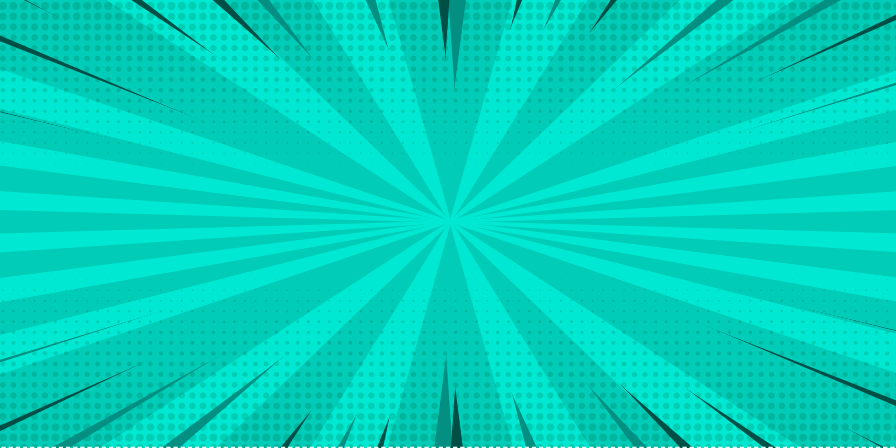
A WebGL 2 fragment shader for this background:

```glsl
#version 300 es
precision highp float;
// Comic burst: light rays fan out from the middle over a teal ground,
// halftone dots swell toward the top and bottom, and thin spikes point
// inward from the border. Lengths are in canvas heights, angles in radians.

uniform vec2 u_resolution;
out vec4 fragColor;

const vec3 TEAL = vec3(0.0, 0.80, 0.72);
const vec3 AQUA = vec3(0.0, 0.91, 0.82);
const vec3 SHADE = vec3(0.01, 0.56, 0.51);
const vec3 INK = vec3(0.0, 0.31, 0.28);

// Start and end bearing of each light ray in one quadrant
const vec2 RAYS[5] = vec2[5](
    vec2(0.028, 0.066), vec2(0.126, 0.175), vec2(0.248, 0.325),
    vec2(0.575, 0.765), vec2(1.020, 1.295));

// Bearing and tip radius of the spikes in the upper half: shaded, then inked
const int SHADED = 7;
const vec2 SPIKES[16] = vec2[16](
    vec2(2.271, 0.477), vec2(1.915, 0.409), vec2(1.540, 0.300),
    vec2(1.119, 0.478), vec2(0.680, 0.487), vec2(0.526, 0.616),
    vec2(0.300, 0.730),
    vec2(2.755, 0.665), vec2(2.378, 0.530), vec2(2.526, 0.654),
    vec2(1.600, 0.370), vec2(1.269, 0.456), vec2(0.936, 0.527),
    vec2(0.430, 0.780), vec2(2.902, 0.911), vec2(2.661, 1.013));

float coverage(float dist, float pixel) {
    return 1.0 - smoothstep(-0.6 * pixel, 0.6 * pixel, dist);
}

// Signed distance to the nearest ray, mirrored into all four quadrants
float rayDistance(vec2 p) {
    float bearing = atan(abs(p.y), abs(p.x) + 1e-6);
    float nearest = 1e3;
    for (int i = 0; i < 5; i++) {
        float middle = 0.5 * (RAYS[i].x + RAYS[i].y);
        float halfWidth = 0.5 * (RAYS[i].y - RAYS[i].x);
        nearest = min(nearest, abs(bearing - middle) - halfWidth);
    }
    return nearest * length(p) - 0.002; // the margin fuses rays at the hub
}

// Wedge that opens outward from its tip; steep spikes are wider
float spikeDistance(vec2 p, vec2 spike) {
    vec2 axis = vec2(cos(spike.x), sin(spike.x));
    float along = dot(p, axis) - spike.y;
    float across = abs(p.x * axis.y - p.y * axis.x);
    return across - 0.1 * axis.y * axis.y * along;
}

void main() {
    float pixel = 1.0 / u_resolution.y;
    vec2 uv = gl_FragCoord.xy * pixel;
    float aspect = u_resolution.x * pixel;
    vec2 p = uv - vec2(0.5026 * aspect, 0.505);

    // Rays
    vec3 color = mix(TEAL, AQUA, coverage(rayDistance(p), pixel));

    // Halftone
    float cell = 0.0235;
    vec2 dotCenter = (floor(p / cell) + 0.5) * cell;
    float radius = cell * clamp((abs(dotCenter.y) - 0.08) * 0.95, 0.0, 0.38);
    float dots = coverage(length(p - dotCenter) - radius, pixel);
    dots *= smoothstep(0.08, 0.16, abs(dotCenter.y));
    color *= mix(vec3(1.0), vec3(1.0, 0.885, 0.86), dots);

    // Spikes, repeated by a half turn
    vec2 folded = p.y < 0.0 ? -p : p;
    for (int i = 0; i < 16; i++) {
        vec3 tone = i < SHADED ? SHADE : INK;
        color = mix(color, tone, coverage(spikeDistance(folded, SPIKES[i]), pixel));
    }

    // Pale dashes along the lower border
    float dash = coverage((abs(fract(uv.x / 0.016) - 0.5) - 0.3) * 0.016, pixel);
    color = mix(color, vec3(0.9, 1.0, 0.98), dash * coverage(uv.y - 0.003, pixel));

    fragColor = vec4(color, 1.0);
}
```
